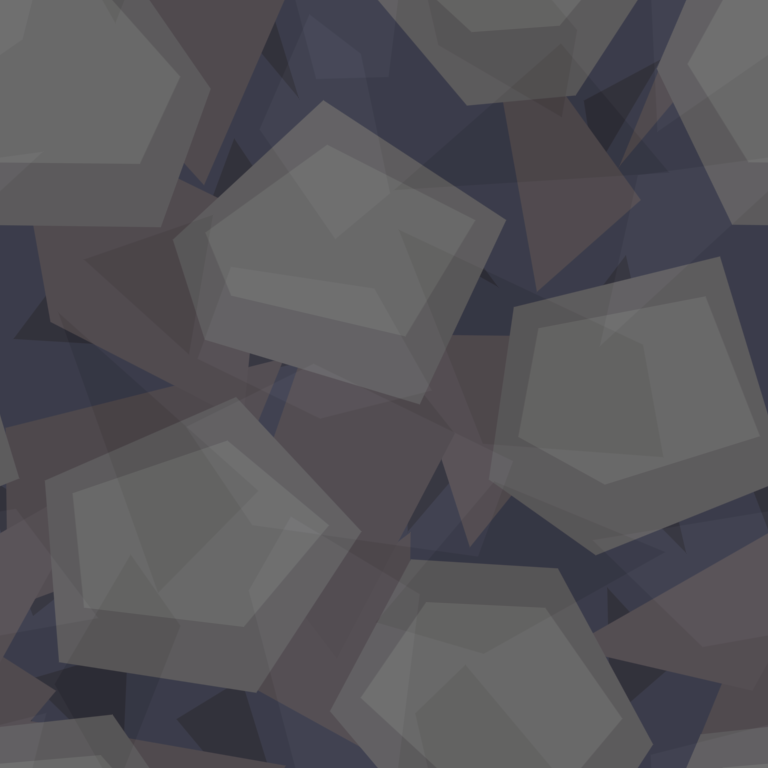
This texture is drawn by a three.js fragment shader. Its source:

```glsl
// Tiling low-poly paving: faceted grey stones over navy ground with brown shards.
#define STONES 5
#define SHARDS 9
#define SPIKES 18
#define VEILS 14
#define GROUND vec3(0.232, 0.237, 0.293)
#define SPIKE vec3(0.197, 0.195, 0.232)
#define SHARD vec3(0.322, 0.297, 0.314)
#define RIM vec3(0.364, 0.357, 0.364)
#define FACE vec3(0.412, 0.412, 0.411)
#define VEIL_TINT vec3(0.023, 0.023, 0.026)
#define EDGE 0.0012
#define TAU 6.28318

varying vec2 vUv;

float hash(float n) {
  n = fract(n * 0.1031);
  n *= n + 33.33;
  n *= n + n;
  return fract(n);
}

// Shortest offset from a centre on the wrapping canvas
vec2 wrapOffset(vec2 centre) {
  vec2 d = vUv - centre;
  return d - floor(d + 0.5);
}

// Evenly spread pseudo-random centres
vec2 scatter(float i, float layer) {
  return fract(vec2(hash(layer), hash(layer + 0.5)) + i * vec2(0.7549, 0.5698));
}

// Corner of a polygon, placed unevenly around an ellipse
vec2 corner(float k, float sides, vec2 radii, float seed) {
  k = mod(k, sides);
  float a = TAU * (k + 0.55 * (hash(seed * 7.0 + k) - 0.5)) / sides;
  return radii * vec2(cos(a), sin(a));
}

// Signed distance bound to a tilted convex polygon; radii.x is the longer one
float polygon(vec2 p, float sides, vec2 radii, float tilt, float seed) {
  if (length(p) > radii.x + 0.01) return 1.0;
  float c = cos(tilt), s = sin(tilt);
  p = vec2(c * p.x + s * p.y, c * p.y - s * p.x);
  float dist = -1.0;
  vec2 a = corner(0.0, sides, radii, seed);
  for (int i = 1; i <= 6; i++) {
    if (float(i) > sides) break;
    vec2 b = corner(float(i), sides, radii, seed);
    vec2 along = normalize(b - a);
    dist = max(dist, dot(p - a, vec2(along.y, -along.x)));
    a = b;
  }
  return dist;
}

float cover(float dist) {
  return 1.0 - smoothstep(-EDGE, EDGE, dist);
}

void main() {
  vec3 color = GROUND;

  // Dark slender triangles, mostly upright
  for (int i = 0; i < SPIKES; i++) {
    float seed = 100.0 + float(i);
    float tilt = TAU * 0.25 + 1.8 * (hash(seed) - 0.5) + TAU * 0.5 * step(0.5, hash(seed + 0.3));
    vec2 radii = vec2(0.12, 0.06) * mix(0.75, 1.25, hash(seed + 0.6));
    float d = polygon(wrapOffset(scatter(float(i), 11.0)), 3.0, radii, tilt, seed);
    color = mix(color, SPIKE, cover(d));
  }

  // Brown shards half hidden under the stones
  for (int i = 0; i < SHARDS; i++) {
    float seed = 200.0 + float(i);
    float sides = 3.0 + step(0.35, hash(seed + 0.3));
    vec2 radii = vec2(0.24, 0.14) * mix(0.85, 1.15, hash(seed + 0.6));
    float d = polygon(wrapOffset(scatter(float(i), 23.0)), sides, radii, TAU * hash(seed), seed);
    color = mix(color, SHARD * mix(0.94, 1.03, hash(seed + 0.8)), cover(d));
  }

  // Stones on a skewed lattice, each with a lighter raised face
  for (int i = 0; i < STONES; i++) {
    float seed = 300.0 + float(i);
    vec2 jitter = 0.035 * (vec2(hash(seed + 0.2), hash(seed + 0.4)) - 0.5);
    vec2 p = wrapOffset(vec2(0.05, 0.87) + float(i) * vec2(0.4, -0.2) + jitter);
    float sides = 5.0 + step(0.4, hash(seed + 0.6));
    vec2 radii = vec2(0.226, 0.202);
    float tilt = TAU * hash(seed);
    float rim = polygon(p, sides, radii, tilt, seed);
    vec2 facePoint = (p - vec2(0.0, 0.018)) / vec2(0.81, 0.63);
    float face = 0.7 * polygon(facePoint, sides, radii, tilt, seed);
    color = mix(color, RIM * mix(0.98, 1.02, hash(seed + 0.8)), cover(rim));
    color = mix(color, FACE, cover(max(face, rim)));
  }

  // Large translucent veils, alternately light and dark
  for (int i = 0; i < VEILS; i++) {
    float seed = 400.0 + float(i);
    float sides = 3.0 + floor(3.0 * hash(seed + 0.3));
    vec2 radii = vec2(0.2, 0.11) * mix(0.75, 1.2, hash(seed + 0.6));
    float d = polygon(wrapOffset(scatter(float(i), 37.0)), sides, radii, TAU * hash(seed), seed);
    float tone = mod(float(i), 2.0) * 2.0 - 1.0;
    color += tone * VEIL_TINT * cover(d);
  }

  gl_FragColor = vec4(color, 1.0);
}
```
